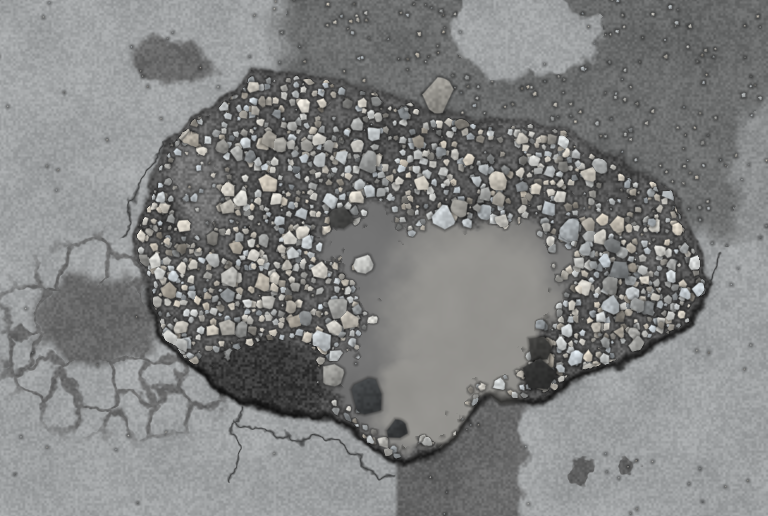
This texture is drawn by a Shadertoy shader. Its source:

```glsl
// Draws a gravel-filled pothole with a muddy puddle in cracked, damp asphalt.
const float HEIGHT = 5.14; // canvas height in scene units, y pointing down
const int N = 32;
// Outlines as x, y pairs
const float HOLE[N] = float[N](2.5,.72, 3.3,.75, 4.6,1.15, 5.6,1.25, 6.7,1.9, 7.1,2.8,
  6.9,3.25, 5.4,4., 4.88,3.96, 4.35,4.56, 4.,4.66, 3.3,4.2, 2.3,4., 1.55,3.35, 1.32,2.35, 1.62,1.45);
const float POOL[N] = float[N](3.15,2.2, 3.7,2.05, 4.3,2.3, 5.2,2.1, 5.75,2.5, 5.65,3.,
  5.25,3.5, 5.2,3.9, 4.8,3.98, 4.4,4.45, 4.,4.55, 3.45,4.2, 3.25,3.6, 3.65,3.2, 3.55,2.8, 3.2,2.55);
// Large stones: centre, radius, tone
const vec4 BOULDERS[9] = vec4[9](vec4(4.41,2.17,.13,.8), vec4(3.62,2.63,.1,.78),
  vec4(3.67,3.95,.18,.25), vec4(3.95,4.29,.11,.22), vec4(3.31,3.73,.12,.6), vec4(5.37,3.47,.14,.24),
  vec4(5.35,3.73,.19,.2), vec4(3.4,2.19,.13,.26), vec4(4.36,.95,.18,.58));
// Cracks: start, end
const vec4 CRACKS[6] = vec4[6](vec4(1.6,1.5,1.3,2), vec4(1.3,2,1.2,2.4), vec4(2.45,4.05,2.3,4.75),
  vec4(2.4,4.2,3.2,4.35), vec4(3.2,4.35,3.9,4.8), vec4(7.05,2.78,7.25,2.56));

float hash(vec2 p) {
  vec3 q = fract(p.xyx * .1031);
  q += dot(q, q.yzx + 33.33);
  return fract((q.x + q.y) * q.z);
}
vec2 cellPoint(vec2 c) { return c + .15 + .7 * vec2(hash(c + 11.), hash(c + 41.)); }
float noise(vec2 p) {
  vec2 i = floor(p), f = fract(p);
  f *= f * (3. - 2. * f);
  return mix(mix(hash(i), hash(i + vec2(1, 0)), f.x),
             mix(hash(i + vec2(0, 1)), hash(i + 1.), f.x), f.y);
}
float fbm(vec2 p) {
  float sum = 0., amp = .53;
  for (int i = 0; i < 4; i++, p = p * 2.03 + 17., amp *= .5) sum += amp * noise(p);
  return sum;
}
float below(float x, float edge, float soft) { return 1. - smoothstep(edge - soft, edge + soft, x); }
// Soft ellipse from centre and radii
float blob(vec2 p, vec4 e, float soft) { return below(length((p - e.xy) / e.zw), 1., soft); }
float segment(vec2 p, vec2 a, vec2 b) {
  vec2 e = b - a;
  return length(p - a - e * clamp(dot(p - a, e) / dot(e, e), 0., 1.));
}
float polygon(vec2 p, float v[N]) {
  float d = 99., side = 1.;
  vec2 b = vec2(v[N - 2], v[N - 1]);
  for (int i = 0; i < N; i += 2) {
    vec2 a = vec2(v[i], v[i + 1]);
    d = min(d, segment(p, a, b));
    if ((a.y > p.y) != (b.y > p.y) && p.x < (b.x - a.x) * (p.y - a.y) / (b.y - a.y) + a.x) side = -side;
    b = a;
  }
  return d * side;
}
// Zero along cell borders
float cellBorder(vec2 p) {
  float near = 9., next = 9.;
  for (int k = 0; k < 9; k++) {
    float d = length(cellPoint(floor(p) + vec2(k % 3, k / 3) - 1.) - p);
    next = min(next, max(near, d));
    near = min(near, d);
  }
  return next - near;
}
float stoneShape(vec2 p, float r, vec2 id) {
  float d = length(p) - r;
  for (int k = 0; k < 5; k++) {
    float h = hash(id + float(k) * 7.3), a = 1.257 * float(k) + h * 1.1;
    d = max(d, dot(p, vec2(cos(a), sin(a))) - r * (.6 + .35 * fract(h * 13.)));
  }
  return d;
}
vec3 paintStone(vec3 ground, vec2 q, float d, float r, float tone, vec2 id, float px) {
  vec3 tint = mix(vec3(.96, 1, 1.03), vec3(1.04, 1, .93), hash(id + 5.7));
  float light = .97 - .16 * dot(q / r, vec2(.5, .8)) + .22 * (noise(q * 32. + id) - .5);
  ground *= 1. - .4 * below(d, .015, .025);
  return mix(ground, tone * tint * light, below(d, 0., px));
}
vec3 scatter(vec3 ground, vec2 p, float size, float density, float seed, float px) {
  float best = 9., radius = 1.;
  vec2 q = vec2(0), id = q, g = p / size + seed;
  for (int k = 0; k < 9; k++) {
    vec2 c = floor(g) + vec2(k % 3, k / 3) - 1., o = size * (g - cellPoint(c));
    float r = size * mix(.38, .65, hash(c + 3.1)) * clamp((density - hash(c)) * 5., 0., 1.);
    if (r < .004) continue;
    float d = stoneShape(o, r, c);
    if (d < best) { best = d; radius = r; q = o; id = c; }
  }
  return paintStone(ground, q, best, radius, mix(.4, .86, sqrt(hash(id + 9.))), id, px);
}

void mainImage(out vec4 fragColor, in vec2 fragCoord) {
  float px = HEIGHT / iResolution.y;
  vec2 p = vec2(fragCoord.x, iResolution.y - fragCoord.y) * px;
  vec2 wobble = vec2(fbm(p * 4.), fbm(p * 4. + 50.)) - .5, w = p + wobble * .35;
  float hole = polygon(p + wobble * .16, HOLE), pool = polygon(w, POOL);
  float grain = noise(p * 42.) - .5, mottle = fbm(p * 2.3) - .5;

  // Asphalt with damp stains
  float damp = smoothstep(2.6, 3., w.x) * below(w.y, 2.4, .15);
  damp *= 1. - .65 * blob(w, vec4(7.75, 1.75, .45, .8), .25);
  damp *= 1. - max(blob(w, vec4(5, .2, .45, .65), .08), blob(w, vec4(5.45, .4, .52, .38), .08));
  float stain = below(cellBorder(w * 2.8), .14, .1) * blob(w, vec4(1.25, 3.35, 1.3, 1), .15);
  stain = max(stain, blob(w, vec4(.95, 3.2, .6, .45), .2));
  stain = max(stain, blob(w, vec4(1.7, .62, .38, .26), .15));
  stain = max(stain, blob(w, vec4(5.78, 4.66, .12, .12), .12));
  stain = max(stain, blob(w, vec4(6.28, 4.66, .1, .1), .12));
  stain = max(stain, smoothstep(3.92, 3.98, p.x) * below(w.x, 5.22, .04) * smoothstep(3.8, 4., p.y));
  vec3 col = mix(vec3(.62, .63, .635), vec3(.415, .42, .42), damp);
  col = mix(col, vec3(.37), stain * .9) + grain * .1 + mottle * .1;
  col = scatter(col, p, .06, .04 + .1 * damp, 70., px);
  float crack = 9.;
  for (int i = 0; i < 6; i++) crack = min(crack, segment(p + wobble * .3, CRACKS[i].xy, CRACKS[i].zw));
  col *= 1. - .6 * below(crack, .012, .018);

  // Gravel bed, dark pit and silty puddle
  float mud = blob(w, vec4(2, 1.85, .3, .45), .3), pit = blob(w, vec4(2.6, 3.8, .75, .4), .3);
  vec3 bed = mix(vec3(.35 + mottle * .15), vec3(.46), mud);
  bed = mix(bed, vec3(.22), pit) + grain * .17;
  float silt = max(blob(w, vec4(4.75, 3.2, .9, 1.1), .35), blob(w, vec4(4.3, 4, .55, .6), .3));
  vec3 water = mix(vec3(.44), vec3(.575, .57, .555), silt) + mottle * .06;
  bed = mix(bed, water, below(pool, .02, .07));
  col = mix(col, bed, below(hole, 0., .02));
  col *= 1. - mix(.2, .65, smoothstep(2.5, 3.4, p.y)) * below(abs(hole + .02), .03, .035);

  // Stones, thinner in mud, pit and water
  float density = .82 + .4 * mottle - .25 * below(p.y, 1.25, .4) - .6 * mud - .8 * pit;
  density -= .3 * blob(w, vec4(6.1, 1.85, .5, .45), .4);
  density *= below(hole, -.05, .05) * mix(.03, 1., smoothstep(-.2, .1, pool));
  for (int i = 0; i < 3; i++)
    col = scatter(col, p, .075 + .06 * float(i), density * (.8 - .22 * float(i)), 130. * float(i), px);
  for (int i = 0; i < 9; i++) {
    vec4 b = BOULDERS[i];
    vec2 q = p - b.xy;
    col = paintStone(col, q, stoneShape(q, b.z, b.xy * 9.), b.z, b.w, b.xy * 9., px);
  }
  fragColor = vec4(clamp(col, 0., 1.), 1);
}
```
